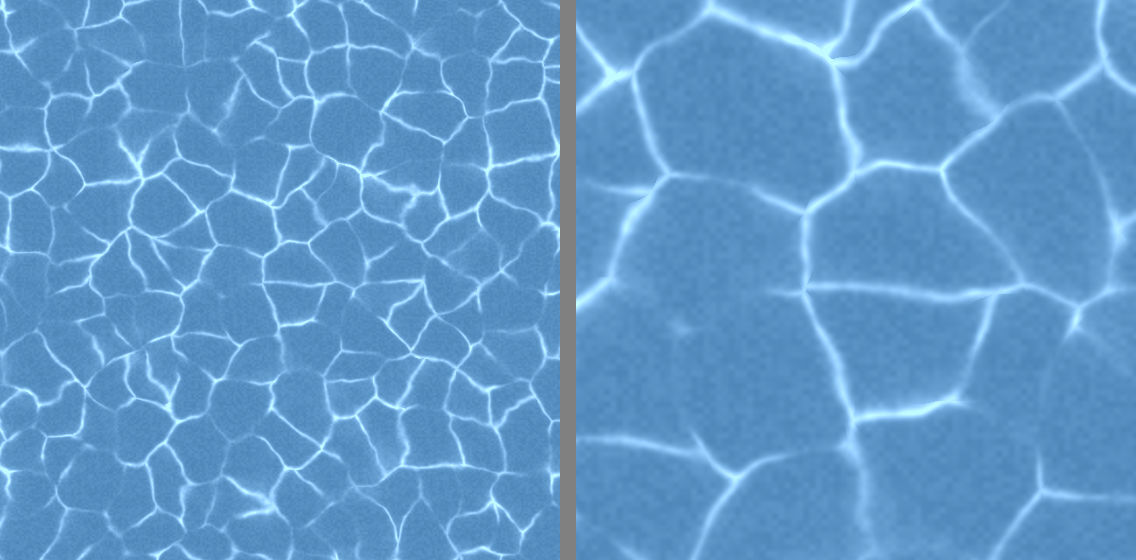
Left: the whole. Right: its middle third, enlarged.
Give the GLSL for this texture, as a three.js fragment shader.

```glsl
// Sunlit pool water: a net of pale caustic lines over flat blue.
// Warped Voronoi cells give soft walls, halos and bright knots where
// walls meet; noise breaks up the walls and fine noise adds the grain.

varying vec2 vUv;

const vec3 DEEP_BLUE = vec3(0.328, 0.550, 0.746);
const float LIGHT_GAIN = 0.41;     // colour added at full light
const float CELLS = 12.3;          // cells across the canvas
const float JITTER = 1.0;          // scatter of the cell seeds
const float BEND = 0.42;           // slow bending of the walls
const float RIPPLE = 0.10;         // small wobble of the walls
const float WALL_WIDTH = 0.044;    // in cells
const float WALL_LIGHT = 0.50;
const float HALO_WIDTH = 0.13;
const float HALO_LIGHT = 0.20;
const float KNOT_SIZE = 0.12;
const float KNOT_LIGHT = 0.52;
const float MILK_WIDTH = 0.28;     // broad pale patches along some walls
const float MILK_LIGHT = 0.20;
const float MOTTLE_SCALE = 130.0;  // uneven brightness along the walls
const float MOTTLE = 0.45;
const float GRAIN_SCALE = 270.0;
const float GRAIN_LIGHT = 0.13;

float hash(vec2 p) {
  return fract(sin(dot(p, vec2(127.1, 311.7))) * 43758.5453);
}

vec2 hash2(vec2 p) {
  return vec2(hash(p), hash(p + vec2(37.2, 17.9)));
}

float noise(vec2 p) {
  vec2 i = floor(p);
  vec2 f = fract(p);
  f = f * f * (3.0 - 2.0 * f);
  return mix(mix(hash(i), hash(i + vec2(1.0, 0.0)), f.x),
             mix(hash(i + vec2(0.0, 1.0)), hash(i + vec2(1.0, 1.0)), f.x), f.y);
}

vec2 noise2(vec2 p) {
  return vec2(noise(p), noise(p + vec2(51.3, 23.7))) - 0.5;
}

// x: distance to the wall, y: second minus first, z: third minus first seed
vec3 cellGaps(vec2 p) {
  vec2 base = floor(p);
  vec2 seed1 = vec2(0.0);
  vec2 seed2 = vec2(0.0);
  vec3 nearest = vec3(9.0);
  for (int y = -2; y <= 2; y++) {
    for (int x = -2; x <= 2; x++) {
      vec2 cell = base + vec2(float(x), float(y));
      vec2 seed = cell + 0.5 + JITTER * (hash2(cell) - 0.5) - p;
      float d = length(seed);
      if (d < nearest.x) {
        nearest = vec3(d, nearest.xy);
        seed2 = seed1;
        seed1 = seed;
      } else if (d < nearest.y) {
        nearest = vec3(nearest.x, d, nearest.y);
        seed2 = seed;
      } else if (d < nearest.z) {
        nearest.z = d;
      }
    }
  }
  float wall = dot(0.5 * (seed1 + seed2), normalize(seed2 - seed1));
  return vec3(wall, nearest.y - nearest.x, nearest.z - nearest.x);
}

float bell(float d, float width) {
  return exp(-d * d / (width * width));
}

void main() {
  // Bend the plane so that the walls curve
  vec2 p = vUv * CELLS + 20.0;
  p += BEND * noise2(p * 1.3) + RIPPLE * noise2(p * 4.5);
  vec3 gap = cellGaps(p);

  // Uneven strength along the net, with some walls almost gone
  float strength = mix(0.10, 1.08, smoothstep(0.22, 0.68, noise(p * 1.7 + 7.0)));
  float spark = smoothstep(0.15, 0.85, noise(p * 2.1 + 31.0));
  float milk = smoothstep(0.5, 0.9, noise(p * 1.4 + 63.0));

  // Walls, halos, knots and milky patches
  float width = WALL_WIDTH * mix(0.75, 1.3, noise(p * 2.3 + 11.0));
  float light = strength * WALL_LIGHT * bell(gap.x, width);
  light += strength * HALO_LIGHT * exp(-gap.y / HALO_WIDTH);
  light += spark * KNOT_LIGHT * bell(gap.z, KNOT_SIZE);
  light += milk * MILK_LIGHT * exp(-gap.y / MILK_WIDTH);

  // Mottled light and fine grain
  light *= 1.0 + MOTTLE * (noise(vUv * MOTTLE_SCALE + 5.0) - 0.5);
  light += GRAIN_LIGHT * (noise(vUv * GRAIN_SCALE) - 0.5);

  gl_FragColor = vec4(min(DEEP_BLUE + LIGHT_GAIN * min(light, 1.05), 1.0), 1.0);
}
```
